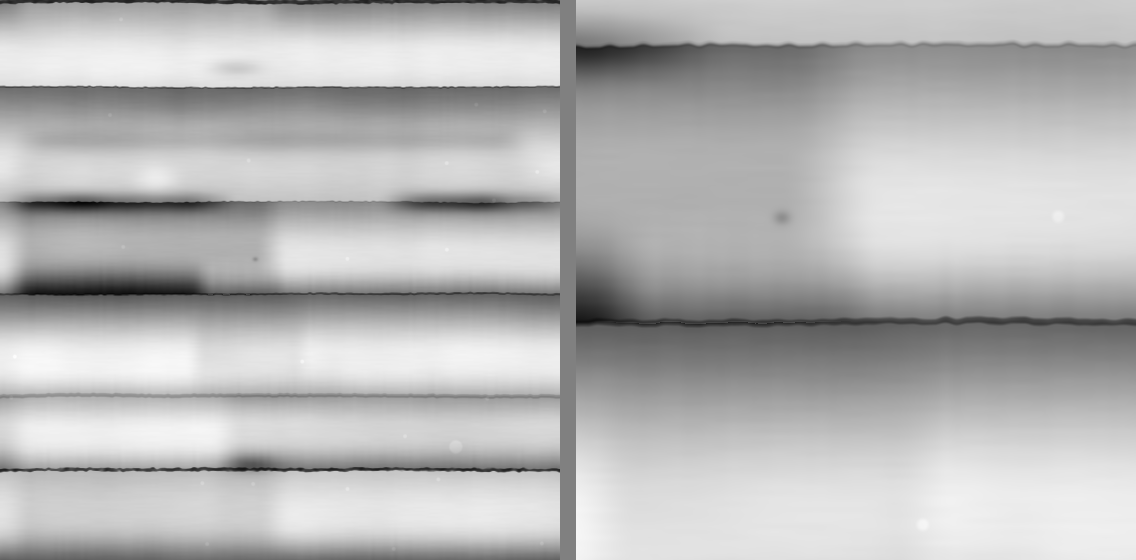
Left, the full canvas; right, a detail of the centre.
Reproduce this texture map procedurally as a three.js fragment shader.

```glsl
// Six stacked, rounded planks as a grey height map that tiles.
// Each plank blends two vertical shading profiles across its width;
// ragged seams, soft stains, grain and sparse specks go on top.
varying vec2 vUv;

float hash(vec2 p) {
  p = fract(p * vec2(0.1031, 0.1137));
  p += dot(p, p.yx + 33.33);
  return fract((p.x + p.y) * p.x * 17.3);
}

// Value noise that wraps across after "period" cells.
float noise(vec2 p, float period) {
  vec2 cell = floor(p), f = fract(p);
  f = f * f * (3.0 - 2.0 * f);
  float x0 = mod(cell.x, period), x1 = mod(cell.x + 1.0, period);
  float low = mix(hash(vec2(x0, cell.y)), hash(vec2(x1, cell.y)), f.x);
  float high = mix(hash(vec2(x0, cell.y + 1.0)), hash(vec2(x1, cell.y + 1.0)), f.x);
  return mix(low, high, f.y);
}

float blob(vec2 p, vec2 centre, vec2 radius) {
  vec2 q = (p - centre) / radius;
  return exp(-dot(q, q));
}

float band(float x, float from, float to, float soft) {
  return smoothstep(from - soft, from + soft, x) - smoothstep(to - soft, to + soft, x);
}

// Height of a seam: slow sag plus fine splinters.
float seamHeight(float x, float y) {
  float row = floor(fract(y) * 97.0);
  return y + 0.004 * (noise(vec2(x * 7.0, row), 7.0) - 0.5)
           + 0.0018 * (noise(vec2(x * 150.0, row), 150.0) - 0.5);
}

// Profile holds the tone at top, crest and bottom, then the crest position.
float profile(float t, vec4 tones) {
  float rise = smoothstep(-0.15, tones.w, t);
  float fall = smoothstep(tones.w, 1.08, t);
  return mix(mix(tones.x - 0.08, tones.y, rise), tones.z, fall * fall);
}

float plank(vec2 p, float low, float high, float split, vec4 left, vec4 right) {
  float bottom = seamHeight(p.x, low), top = seamHeight(p.x, high);
  float cover = smoothstep(-0.0012, 0.0012, p.y - bottom)
              - smoothstep(-0.0012, 0.0012, p.y - top);
  float t = clamp((top - p.y) / (top - bottom), 0.0, 1.0);
  float side = smoothstep(0.0, 0.06, p.x) * (1.0 - smoothstep(split - 0.03, split + 0.03, p.x));
  return cover * mix(profile(t, right), profile(t, left), side);
}

// Darkness of a seam; ragged seams break up into flecks.
float seam(vec2 p, float y, float halfWidth, float ragged) {
  float d = abs(p.y - seamHeight(p.x, y));
  float fleck = noise(vec2(p.x * 110.0, p.y * 260.0), 110.0);
  float width = halfWidth * mix(1.0, 0.45 + fleck, ragged);
  return (1.0 - smoothstep(width * 0.4, width + 0.001, d)) * mix(1.0, 0.6 + 0.5 * fleck, ragged);
}

// Small round marks scattered one per occupied cell.
float specks(vec2 p) {
  vec2 cell = floor(p * 12.0);
  vec2 centre = 0.2 + 0.6 * vec2(hash(cell + 3.1), hash(cell + 8.7));
  float d = length(fract(p * 12.0) - centre);
  return step(0.87, hash(cell + 21.0)) * (1.0 - smoothstep(0.02, 0.06, d));
}

void main() {
  vec2 p = vUv;

  // Planks from the top down; the lowest wraps over the upper edge.
  float tone = plank(p, 0.845, 0.995, 0.49, vec4(0.68, 0.92, 0.85, 0.62), vec4(0.52, 0.92, 0.84, 0.58));
  tone += plank(p, 0.639, 0.845, 0.48, vec4(0.44, 0.83, 0.74, 0.6), vec4(0.44, 0.83, 0.76, 0.6));
  tone += plank(p, 0.475, 0.639, 0.485, vec4(0.42, 0.69, 0.02, 0.42), vec4(0.58, 0.9, 0.42, 0.55));
  tone += plank(p, 0.294, 0.475, 0.53, vec4(0.36, 0.96, 0.64, 0.62), vec4(0.4, 0.92, 0.62, 0.6));
  tone += plank(p, 0.161, 0.294, 0.41, vec4(0.7, 0.93, 0.58, 0.48), vec4(0.62, 0.84, 0.42, 0.42));
  for (float wrap = 0.0; wrap < 2.0; wrap++)
    tone += plank(p - vec2(0.0, wrap), -0.005, 0.161, 0.49,
                  vec4(0.77, 0.8, 0.36, 0.38), vec4(0.82, 0.9, 0.34, 0.42));

  // Broad stains and bright patches.
  tone -= 0.12 * band(p.x, 0.05, 0.92, 0.04) * blob(vec2(0.0, p.y), vec2(0.0, 0.747), vec2(1.0, 0.022));
  float edgeStain = band(p.x, 0.03, 0.38, 0.05) + band(p.x, 0.72, 0.98, 0.06);
  tone -= 0.3 * edgeStain * (0.4 + noise(vec2(p.x * 14.0, 2.0), 14.0))
        * blob(vec2(0.0, p.y), vec2(0.0, 0.639), vec2(1.0, 0.017));
  tone += 0.28 * band(p.x, 0.36, 0.48, 0.025) * smoothstep(0.55, 0.485, p.y) * step(seamHeight(p.x, 0.475), p.y);
  tone -= 0.09 * band(p.x, 0.35, 0.54, 0.02) * blob(vec2(0.0, p.y), vec2(0.0, 0.37), vec2(1.0, 0.06));
  tone -= 0.13 * blob(p, vec2(0.42, 0.878), vec2(0.045, 0.014));
  tone -= 0.2 * blob(p, vec2(0.45, 0.172), vec2(0.045, 0.018));
  tone += 0.1 * blob(p, vec2(0.28, 0.68), vec2(0.04, 0.025));
  tone += 0.1 * (blob(p, vec2(0.0, 0.7), vec2(0.04, 0.035)) + blob(p, vec2(1.0, 0.7), vec2(0.06, 0.035)));

  // Mottling, faint upright bands and fine grain.
  tone += 0.06 * (noise(p * vec2(6.0, 16.0), 6.0) - 0.5);
  tone += 0.025 * (noise(vec2(p.x * 22.0, p.y * 6.0), 22.0) - 0.5);
  tone += 0.012 * (noise(p * vec2(40.0, 300.0), 40.0) - 0.5);

  // Seams of differing depth.
  tone *= 1.0 - 0.65 * seam(p, 0.998, 0.004, 0.8);
  tone *= 1.0 - 0.4 * seam(p, 0.845, 0.0016, 0.5);
  tone *= 1.0 - 0.12 * seam(p, 0.639, 0.0015, 0.4);
  tone *= 1.0 - 0.45 * seam(p, 0.475, 0.002, 0.5);
  tone *= 1.0 - 0.18 * seam(p, 0.294, 0.004, 0.0);
  tone *= 1.0 - 0.7 * seam(p, 0.162, 0.0033, 0.9);

  // Pale knot, dark nick and scattered specks.
  tone += 0.05 * (1.0 - smoothstep(0.009, 0.014, length(p - vec2(0.814, 0.202))));
  tone -= 0.14 * blob(p, vec2(0.456, 0.537), vec2(0.005, 0.004));
  tone += 0.045 * specks(p);

  gl_FragColor = vec4(vec3(clamp(tone, 0.0, 1.0)), 1.0);
}
```
